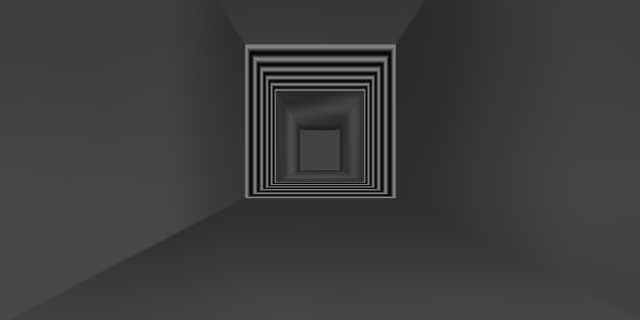
Give the GLSL for this background, as a Shadertoy shader.

```glsl
// A grey corridor in one-point perspective: broad front walls, a square band of
// light and dark rings, then a small inner passage closed by a flat back wall.
// One depth value per wall is found; the nearest wall wins and is shaded by it.

#define RING_END 1.0        // depth where the rings stop
#define VANISH 2.44         // depth at the vanishing point
#define RING_PERIOD 0.054   // ring spacing in perspective distance
#define RING_PHASE 0.4185   // distance of the first bright ring
#define RING_DARK 0.03
#define RING_LIGHT 0.51
#define BACK_TONE 0.262
#define GRAIN 0.008
#define TINT vec3(1.012, 0.986, 1.012)

// Walls are ordered left, right, ceiling, floor.
const vec4 MOUTH = vec4(0.2344, 0.2370, 0.8620, -0.3802);  // edges of the ring frame
const vec4 RATE = vec4(10.378, 10.105, 6.857, 20.21);      // depth gained per unit
const vec4 BACK = vec4(1.80, 1.78, 1.85, 1.79);            // depth of the back edges

vec2 hashGradient(vec2 cell) {
    vec2 h = vec2(dot(cell, vec2(127.1, 311.7)), dot(cell, vec2(269.5, 183.3)));
    return 2.0 * fract(sin(h) * 43758.55) - 1.0;
}

float gradientNoise(vec2 p) {
    vec2 i = floor(p), f = fract(p);
    vec2 u = f * f * (3.0 - 2.0 * f);
    vec2 e = vec2(1.0, 0.0);
    float low = mix(dot(hashGradient(i), f),
                    dot(hashGradient(i + e.xy), f - e.xy), u.x);
    float high = mix(dot(hashGradient(i + e.yx), f - e.yx),
                     dot(hashGradient(i + e.xx), f - e.xx), u.x);
    return mix(low, high, u.y);
}

// Large walls, dim beside the frame and lighter towards the viewer
float frontShade(float depth, vec4 wall, vec2 p) {
    const vec4 nearTone = vec4(0.280, 0.272, 0.212, 0.272);
    const vec4 farTone = vec4(0.220, 0.190, 0.235, 0.190);
    const vec4 reach = vec4(2.8, 6.0, 1.0, 8.0);
    vec4 tone = mix(farTone, nearTone, smoothstep(vec4(0.0), reach, vec4(-depth)));

    // Side walls dim upwards; the right one and the left of the floor dim at the seam
    float upper = smoothstep(0.2, 1.0, p.y);
    float lower = 1.0 - smoothstep(0.1, 0.45, p.y);
    float leftward = smoothstep(0.1, 0.7, -p.x);
    tone -= vec4(0.035 * upper, 0.025 * upper + 0.018 * lower, 0.0, 0.02 * leftward);
    return dot(wall, tone) + GRAIN * gradientNoise(p * vec2(5.0, 3.0));
}

// Rings evenly spaced in perspective distance, softened where too fine
float ringShade(float depth, float pixelDepth) {
    float dist = 1.0 / max(VANISH - depth, 0.2);
    float wave = cos(6.28319 * (dist - RING_PHASE) / RING_PERIOD);
    float footprint = pixelDepth * dist * dist / RING_PERIOD;
    wave *= 1.0 - smoothstep(0.5, 1.1, footprint);
    return mix(RING_DARK, RING_LIGHT, pow(0.5 + 0.5 * wave, 1.2));
}

// Inner passage: a band of sheen on each wall, slanted on the ceiling
float passageShade(float depth, vec4 wall, vec2 p) {
    const vec4 baseTone = vec4(0.195, 0.195, 0.175, 0.210);
    const vec4 sheenTone = vec4(0.100, 0.085, 0.090, 0.060);
    float along = (depth - RING_END) / (dot(wall, BACK) - RING_END);
    vec4 sheenAt = vec4(0.64, 0.42, 0.52 - 1.8 * p.x, 0.48);
    vec4 offset = (along - sheenAt) / vec4(0.18, 0.22, 0.22, 0.25);
    float shade = dot(wall, baseTone + sheenTone * exp(-offset * offset));
    shade += 0.04 * gradientNoise(vec2(along * 5.0, p.x * 7.0 + p.y * 4.0));
    return shade * mix(1.0, 0.74, smoothstep(0.78, 0.96, along));
}

void mainImage(out vec4 fragColor, in vec2 fragCoord) {
    float pixel = 1.0 / iResolution.y;
    vec2 p = (fragCoord - vec2(0.5 * iResolution.x, 0.0)) * pixel;

    // Depth of each wall at this point, and soft weights for the nearest one
    vec4 depths = (MOUTH + vec4(p.x, -p.x, -p.y, p.y)) * RATE;
    float depth = min(min(depths.x, depths.y), min(depths.z, depths.w));
    vec4 wall = 1.0 - smoothstep(vec4(0.0), 1.5 * pixel * RATE, depths - depth);
    wall /= dot(wall, vec4(1.0));
    float pixelDepth = pixel * dot(wall, RATE);
    float halfEdge = 0.6 * pixelDepth;

    // Distance inside the back wall, in canvas units
    vec4 inset = (depths - BACK) / RATE;
    float backInset = min(min(inset.x, inset.y), min(inset.z, inset.w));

    // Layers from front to back
    float shade = frontShade(depth, wall, p);
    shade = mix(shade, ringShade(depth, pixelDepth),
                smoothstep(-halfEdge, halfEdge, depth));
    shade = mix(shade, passageShade(depth, wall, p),
                smoothstep(-halfEdge, halfEdge, depth - RING_END));
    shade = mix(shade, BACK_TONE,
                smoothstep(-0.6 * pixel, 0.6 * pixel, backInset));

    // Faint rim around the back wall
    float rim = backInset / 0.0025;
    shade += 0.04 * exp(-rim * rim);

    fragColor = vec4(clamp(shade * TINT, 0.0, 1.0), 1.0);
}
```
